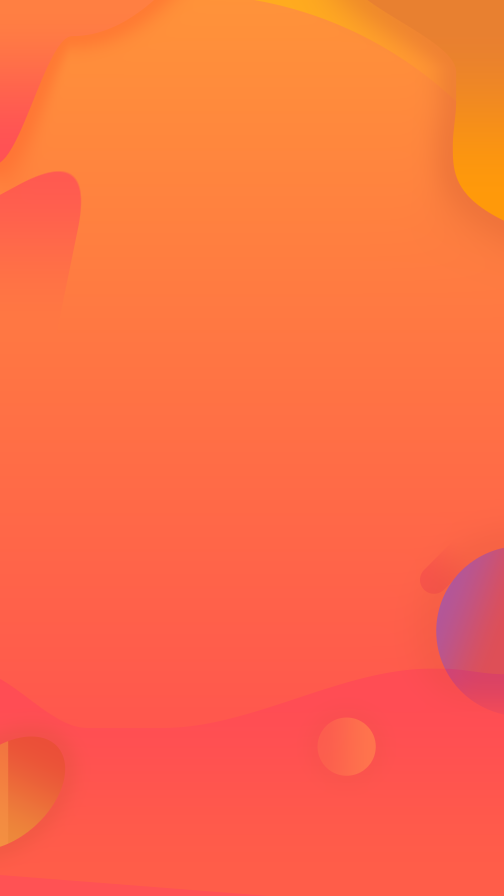
Reproduce this background procedurally as a WebGL 1 fragment shader.

```glsl
precision highp float;

uniform vec2 u_resolution;

// The canvas measures 9 by 16 units
const vec2 CANVAS = vec2(9.0, 16.0);
const float STEP = 0.02;

const vec3 SKY_TOP = vec3(1.0, 0.575, 0.225);
const vec3 SKY_LOW = vec3(1.0, 0.335, 0.305);
const vec3 WAVE_TOP = vec3(1.0, 0.30, 0.33);
const vec3 WAVE_LOW = vec3(1.0, 0.365, 0.285);
const vec3 CORAL = vec3(1.0, 0.32, 0.33);
const vec3 CORNER_TOP = vec3(1.0, 0.50, 0.26);
const vec3 YELLOW = vec3(1.0, 0.67, 0.12);
const vec3 OCHRE = vec3(0.91, 0.50, 0.19);
const vec3 AMBER = vec3(1.0, 0.60, 0.04);
const vec3 PURPLE = vec3(0.70, 0.34, 0.60);
const vec3 BERRY = vec3(0.87, 0.31, 0.34);
const vec3 PINK = vec3(0.84, 0.22, 0.44);
const vec3 PEACH = vec3(1.0, 0.46, 0.30);
const vec3 RUST = vec3(0.92, 0.31, 0.22);
const vec3 HONEY = vec3(0.93, 0.54, 0.23);
const vec3 SHADOW = vec3(0.78, 0.32, 0.18);

const vec2 ARC_CENTER = vec2(3.333, 9.104);
const float ARC_RADIUS = 7.0;
const vec2 ORB_CENTER = vec2(9.31, 4.73);
const float ORB_RADIUS = 1.52;
const vec2 BUBBLE_CENTER = vec2(6.19, 2.667);
const float BUBBLE_RADIUS = 0.52;
const vec2 PEBBLE_CENTER = vec2(0.104, 1.833);
const vec2 PEBBLE_SIZE = vec2(1.24, 0.78);
const vec2 PEBBLE_AXIS = vec2(0.74, 0.67);

// Smooth coverage of a signed distance
float fill(float d) {
  return clamp(0.5 - d * u_resolution.y / CANVAS.y, 0.0, 1.0);
}

float glow(float d, float width) {
  float t = max(d, 0.0) / width;
  return exp(-t * t);
}

float smoothMax(float a, float b, float k) {
  float h = max(k - abs(a - b), 0.0);
  return max(a, b) + h * h / (4.0 * k);
}

float ellipse(vec2 p, vec2 size) {
  float k = length(p / size);
  return k * (k - 1.0) / max(length(p / (size * size)), 0.001);
}

float capsule(vec2 p, vec2 a, vec2 b, float r) {
  vec2 ab = b - a;
  float t = clamp(dot(p - a, ab) / dot(ab, ab), 0.0, 1.0);
  return length(p - a - ab * t) - r;
}

// Edge curves: two heights over x, one side over y
float waveHeight(float x) {
  return 3.0 + 1.04 * (1.0 - smoothstep(-0.52, 1.56, x))
    + 1.06 * smoothstep(2.9, 7.7, x) - 0.1 * smoothstep(7.9, 9.0, x);
}

float cornerHeight(float x) {
  float rise = max(x - 1.29, 0.0) / 1.46;
  return 15.354 - 2.29 * (1.0 - smoothstep(-0.1, 1.29, x)) + 0.646 * rise * rise;
}

float blobSide(float y) {
  float t = CANVAS.y - y;
  float hook = max(t - 2.6, 0.0) / 1.354;
  return 8.146 - 1.98 * (1.0 - smoothstep(-0.52, 1.29, t))
    - 0.06 * smoothstep(1.8, 2.6, t) + 0.94 * hook * hook * hook;
}

// Turns an offset along one axis into a distance from a sloping edge
float edge(float offset, float before, float after) {
  return offset / length(vec2(1.0, (after - before) / (2.0 * STEP)));
}

void main() {
  vec2 p = gl_FragCoord.xy / u_resolution * CANVAS;
  vec3 color = mix(SKY_LOW, SKY_TOP, clamp((p.y - 2.7) / 13.3, 0.0, 1.0));

  // Fading leaf on the left
  float leaf = smoothMax(dot(p - vec2(0.0, 12.52), vec2(-0.475, 0.88)),
    dot(p - vec2(1.417, 12.04), vec2(0.98, -0.2)), 1.2);
  color = mix(color, CORAL, fill(leaf) * 0.85 * smoothstep(9.9, 13.1, p.y));

  // Upper left corner
  float corner = edge(cornerHeight(p.x) - p.y, cornerHeight(p.x - STEP), cornerHeight(p.x + STEP));
  color = mix(color, vec3(1.0, 0.38, 0.17), 0.45 * glow(corner, 0.28));
  color = mix(color, mix(CORAL, CORNER_TOP, smoothstep(13.2, 16.0, p.y)), fill(corner));

  // Yellow arc and amber blob in the upper right
  float arc = ARC_RADIUS - length(p - ARC_CENTER);
  color = mix(color, YELLOW, fill(arc) * step(ARC_CENTER.x, p.x)
    * (1.0 - 0.8 * smoothstep(5.2, 8.1, p.x)) * smoothstep(13.0, 14.5, p.y));
  float blob = edge(blobSide(p.y) - p.x, blobSide(p.y - STEP), blobSide(p.y + STEP));
  color = mix(color, SHADOW, 0.27 * glow(blob, 0.4));
  color = mix(color, mix(AMBER, OCHRE, smoothstep(12.4, 15.6, p.y)), fill(blob));

  // Lower wave and the sliver beneath it
  float wave = edge(p.y - waveHeight(p.x), waveHeight(p.x - STEP), waveHeight(p.x + STEP));
  color = mix(color, mix(WAVE_LOW, WAVE_TOP, smoothstep(0.2, 3.8, p.y)), fill(wave));
  color = mix(color, CORAL, fill(p.y - 0.375 + 0.078 * p.x));

  // Capsule and orb on the right
  float pill = capsule(p, vec2(7.75, 5.646), vec2(8.7, 6.6), 0.25);
  float pillFade = 1.0 - smoothstep(13.2, 14.6, p.x + p.y);
  color = mix(color, vec3(0.96, 0.29, 0.30), 0.6 * fill(pill) * pillFade);
  vec2 q = p - ORB_CENTER;
  float orb = length(q) - ORB_RADIUS;
  float orbFade = smoothstep(3.0, 4.0, p.y);
  color = mix(color, SHADOW, 0.15 * glow(orb, 0.45) * orbFade);
  vec3 orbColor = mix(PURPLE, BERRY, smoothstep(-1.35, -0.2, dot(q, vec2(0.8, -0.3))));
  orbColor = mix(orbColor, PINK, 0.55 * fill(wave));
  color = mix(color, orbColor, fill(orb) * mix(0.2, 1.0, orbFade));

  // Small bubble
  q = p - BUBBLE_CENTER;
  float bubble = length(q) - BUBBLE_RADIUS;
  color = mix(color, SHADOW, 0.08 * glow(bubble, 0.25));
  color = mix(color, PEACH, fill(bubble) * mix(0.35, 0.95, smoothstep(-0.5, 0.5, q.x)));

  // Pebble in the lower left, with a lighter strip
  q = p - PEBBLE_CENTER;
  q = vec2(dot(q, PEBBLE_AXIS), dot(q, vec2(-PEBBLE_AXIS.y, PEBBLE_AXIS.x)));
  float pebble = ellipse(q, PEBBLE_SIZE);
  color = mix(color, SHADOW, 0.2 * glow(pebble, 0.25));
  vec3 pebbleColor = mix(HONEY, RUST, smoothstep(0.9, 3.2, p.y + 0.5 * p.x));
  pebbleColor = mix(pebbleColor, vec3(0.98, 0.58, 0.28), 0.5 * fill(p.x - 0.146));
  color = mix(color, pebbleColor, fill(pebble));

  gl_FragColor = vec4(color, 1.0);
}
```
